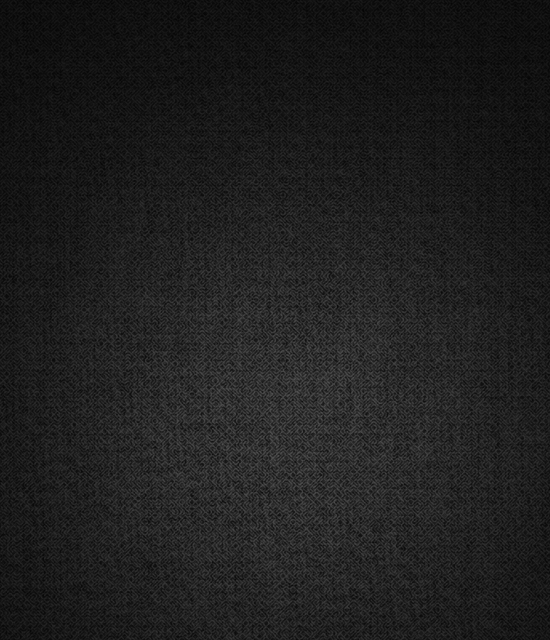
Reproduce this texture procedurally as a Shadertoy shader.

```glsl
// Dark woven cloth lit by one soft, low glow.
// Fine diagonal stitches flip direction at random in a square grid; thread
// streaks and fibre grain vary them, and all scale with the radial light.

float hash(vec2 p) {
    return fract(sin(dot(p, vec2(127.1, 311.7))) * 43758.5453);
}

float valueNoise(vec2 p) {
    vec2 cell = floor(p);
    vec2 f = fract(p);
    f = f * f * (3.0 - 2.0 * f);
    float low = mix(hash(cell), hash(cell + vec2(1.0, 0.0)), f.x);
    float high = mix(hash(cell + vec2(0.0, 1.0)), hash(cell + vec2(1.0)), f.x);
    return mix(low, high, f.y);
}

// Gaussian falloff around a centre
float glow(vec2 p, vec2 centre, float radius) {
    vec2 d = (p - centre) / radius;
    return exp(-0.5 * dot(d, d));
}

// One diagonal stitch per cell, leaning left or right, with soft edges
float stitches(vec2 p, float edge) {
    vec2 cell = floor(p);
    vec2 f = fract(p) - 0.5;
    float lean = hash(cell) < 0.5 ? -1.0 : 1.0;
    float dist = abs(f.x + lean * f.y) * 0.7071;
    return 1.0 - smoothstep(0.19 - edge, 0.19 + edge, dist);
}

// Slight brightness changes along warp and weft threads
float threadStreaks(vec2 p) {
    float warp = valueNoise(p * vec2(1.0, 0.07));
    float weft = valueNoise(p.yx * vec2(1.0, 0.07) + 71.0);
    return warp + weft - 1.0;
}

void mainImage(out vec4 fragColor, in vec2 fragCoord) {
    vec2 p = fragCoord / iResolution.y;
    float aspect = iResolution.x / iResolution.y;

    // Light over the cloth
    vec2 lightCentre = vec2(0.525 * aspect, 0.34);
    float light = 0.052 + 0.143 * glow(p, lightCentre, 0.30);

    // Weave and grain
    const float stitchCount = 190.0;
    const float grainCount = 400.0;
    float edge = clamp(0.5 * stitchCount / iResolution.y, 0.06, 0.19);
    float weave = stitches(p * stitchCount, edge) - 0.46;
    float grain = valueNoise(p * grainCount) - 0.5;
    float streaks = threadStreaks(p * stitchCount);
    float texture_ = 1.0 + 0.48 * weave + 0.75 * grain + 0.16 * streaks;

    fragColor = vec4(vec3(max(light * texture_, 0.0)), 1.0);
}
```
